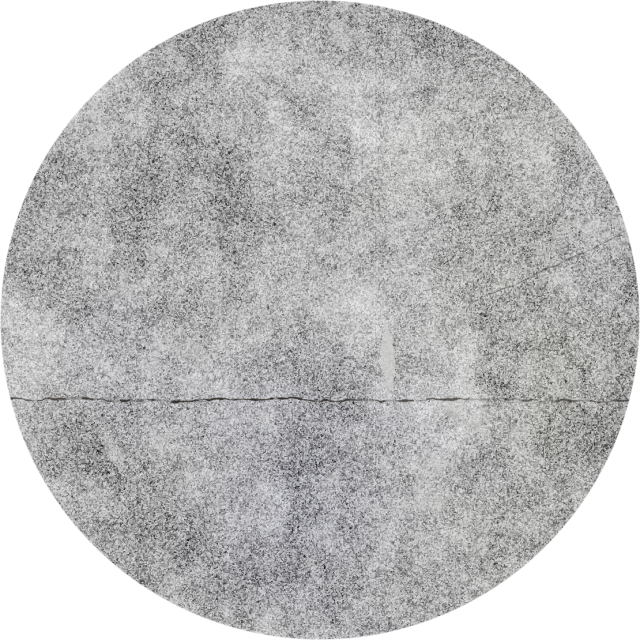
A Shadertoy shader for this texture:

```glsl
// A round slab of weathered grey concrete on white.
// Blended cellular noise makes the clouds, stains and sandy grain;
// distance functions add the cracks, the pale chips and the disc edge.

vec3 hash3(vec2 p) {
    vec3 q = fract(p.xyx * vec3(0.1031, 0.1030, 0.0973));
    q += dot(q, q.yxz + 33.33);
    return fract((q.xxy + q.yzz) * q.zyx);
}

// Random cell values, blended by distance to the cell points; about -0.5 to 0.5
float cells(vec2 p) {
    vec2 home = floor(p);
    float sum = 0.0, total = 0.0;
    for (int y = -1; y <= 1; y++)
    for (int x = -1; x <= 1; x++) {
        vec2 cell = home + vec2(x, y);
        vec3 rnd = hash3(cell + 71.0);
        vec2 d = cell + rnd.xy - p;
        float weight = exp(-6.0 * dot(d, d));
        sum += weight * rnd.z;
        total += weight;
    }
    return sum / total - 0.5;
}

float clouds(vec2 p) {
    float sum = 0.0, amp = 0.12;
    for (int i = 0; i < 5; i++) {
        sum += amp * cells(p);
        p = mat2(1.76, 1.32, -1.32, 1.76) * p + 17.3;
        amp *= 0.82;
    }
    return sum;
}

// Soft round stain
float blob(vec2 p, vec2 center, vec2 size) {
    vec2 d = (p - center) / size;
    return exp(-dot(d, d));
}

// Slender pale scar with a slightly ragged edge, pointed at both ends
float chip(vec2 p, vec2 center, float angle, vec2 size, float soft) {
    vec2 d = p - center;
    d = mat2(cos(angle), -sin(angle), sin(angle), cos(angle)) * d;
    float along = d.y / size.y;
    float width = size.x * (1.0 - along * along) + 0.004 * cells(p * 90.0);
    float inside = 1.0 - smoothstep(-soft, soft, abs(d.x) - width);
    return inside * (1.0 - smoothstep(0.95, 1.05, abs(along)));
}

// Fine, nearly continuous line around height zero
float crack(float height, float x, float width, float px) {
    float wander = 0.0018 * sin(x * 19.0) + 0.0010 * sin(x * 57.0 + 1.0)
                 + 0.004 * cells(vec2(x * 80.0, 3.0));
    float thick = width * (1.0 + 1.6 * cells(vec2(x * 110.0, 9.0)));
    float line = 1.0 - smoothstep(thick - px, thick + px, abs(height - wander));
    return line * (0.35 + 0.65 * smoothstep(-0.25, 0.0, cells(vec2(x * 70.0, 21.0))));
}

void mainImage(out vec4 fragColor, in vec2 fragCoord) {
    float side = min(iResolution.x, iResolution.y);
    float px = 1.0 / side;
    vec2 uv = (fragCoord - 0.5 * iResolution.xy) / side + 0.5;

    // Clouds, vertical weather streaks and broad stains
    float tone = clouds(uv * 5.0 + 4.0);
    tone += 0.05 * cells(uv * vec2(38.0, 6.0)) + 0.03 * cells(uv * vec2(7.0, 30.0));
    tone -= 0.09 * blob(uv, vec2(0.38, 0.67), vec2(0.07, 0.06));
    tone -= 0.05 * blob(uv, vec2(0.50, 0.76), vec2(0.05, 0.12));
    tone -= 0.09 * blob(uv, vec2(0.50, 0.98), vec2(0.09, 0.05));
    tone -= 0.05 * blob(uv, vec2(0.28, 0.28), vec2(0.20, 0.12));
    tone -= 0.07 * blob(uv, vec2(0.98, 0.47), vec2(0.04, 0.09));
    tone += 0.03 * blob(uv, vec2(0.62, 0.72), vec2(0.14, 0.20));

    // Flaked skin and scars, smoother and paler than the rest
    float flakeNoise = cells(uv * 13.0 + 40.0) + 0.5 * cells(uv * 50.0) + 0.3 * cells(uv * 110.0);
    float flakes = 0.45 * smoothstep(0.40, 0.46, flakeNoise);
    float scars = chip(uv, vec2(0.607, 0.440), 0.06, vec2(0.011, 0.052), 0.0015);
    scars = max(scars, 0.6 * chip(uv, vec2(0.178, 0.292), 0.45, vec2(0.011, 0.035), 0.003));
    scars = max(scars, 0.5 * chip(uv, vec2(0.197, 0.550), 0.50, vec2(0.010, 0.020), 0.003));
    scars = max(scars, 0.5 * chip(uv, vec2(0.525, 0.260), -0.75, vec2(0.006, 0.035), 0.003));
    float pale = max(flakes, scars);

    // Fine sandy grain, rougher and pitted where the stains are dark
    float grain = 0.31 * cells(uv * 470.0) + 0.10 * cells(uv * 240.0 + 9.0);
    float rough = clamp(1.0 - 4.0 * tone, 0.7, 1.45);
    grain *= rough * (grain < 0.0 ? 1.15 : 0.8);
    float pits = smoothstep(0.27, 0.40, cells(uv * 390.0 + 31.0)) * rough;

    float grey = 0.714 + tone + grain - 0.15 * pits;
    grey = mix(grey, 0.80 + 0.2 * grain, 0.92 * pale);

    // Cool tint low in the middle, faintly warm on the right
    float cool = blob(uv, vec2(0.50, 0.22), vec2(0.22, 0.20)) + 0.8 * cells(uv * 6.0 + 80.0);
    float warm = blob(uv, vec2(0.78, 0.45), vec2(0.18, 0.30));
    vec3 color = vec3(grey);
    color += clamp(cool, 0.0, 1.0) * (1.0 - pale) * vec3(-0.010, -0.008, 0.015);
    color += warm * vec3(0.006, 0.005, -0.011);

    // Long level crack, strongest left of the middle, and a fainter rising one
    float strength = 0.65 + 0.3 * blob(uv, vec2(0.35, 0.375), vec2(0.28, 1.0));
    float cracks = strength * crack(uv.y - 0.375, uv.x, 0.0013, px);
    float rise = uv.y - 0.525 - 0.48 * (uv.x - 0.74);
    float span = smoothstep(0.70, 0.80, uv.x);
    cracks = max(cracks, 0.45 * span * crack(rise, uv.x + 3.0, 0.0010, px));
    color = mix(color, vec3(0.17, 0.15, 0.13), cracks);

    // Disc on white
    float disc = 1.0 - smoothstep(-px, px, length(uv - 0.5) - 0.499);
    fragColor = vec4(mix(vec3(1.0), clamp(color, 0.0, 1.0), disc), 1.0);
}
```
